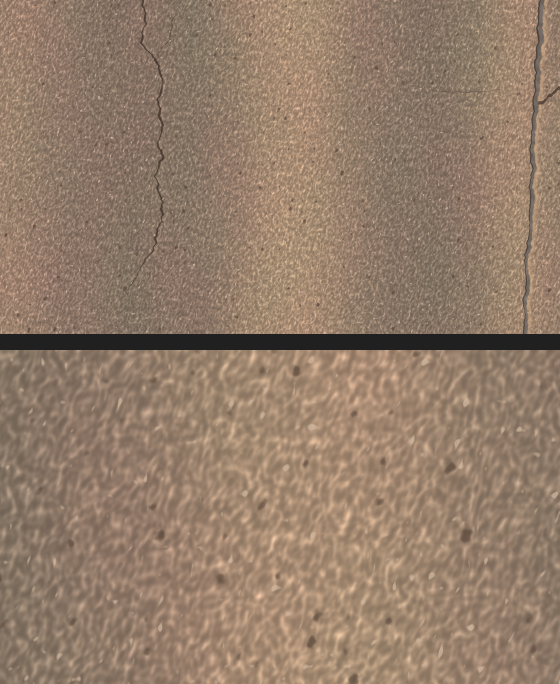
Top, the full canvas; bottom, a detail of the centre.
Write a WebGL 1 fragment shader that draws this texture.

```glsl
precision highp float;
// Weathered concrete: soft vertical bands of warm and grey stain under a coat
// of short slanted grains made from stretched gradient noise, with pale flecks,
// small pits, a wandering dark crack and an open joint along the right side.
uniform vec2 u_resolution;

const vec3 SHADE_COLOR = vec3(0.522, 0.450, 0.393);
const vec3 LIT_COLOR = vec3(0.672, 0.560, 0.460);
const vec3 PINK_TINT = vec3(0.012, -0.003, 0.003);
const vec3 FLECK_COLOR = vec3(0.84, 0.74, 0.64);
const vec3 PIT_COLOR = vec3(0.35, 0.28, 0.23);
const vec3 CRACK_COLOR = vec3(0.25, 0.20, 0.17);
const vec3 JOINT_COLOR = vec3(0.45, 0.415, 0.39);
const vec3 LIP_COLOR = vec3(0.79, 0.65, 0.51);
const vec2 GRAIN_SCALE = vec2(122.0, 72.0);  // cells per canvas height
const float GRAIN_LEAN = 0.24;               // sideways shift per unit height
const float GRAIN_CONTRAST = 0.33;
const float GRAIN_SKEW = 0.55;               // favours bright grains over dark
const float PIT_SCALE = 26.0;
const float PIT_SHARE = 0.32;
const float CRACK_WIDTH = 0.0036;
const float JOINT_WIDTH = 0.0072;

vec2 hash2(vec2 p) {
  vec3 q = fract(vec3(p.xyx) * vec3(0.1031, 0.1030, 0.0973));
  q += dot(q, q.yzx + 33.33);
  return fract((q.xx + q.yz) * q.zy);
}

float cornerValue(vec2 cell, vec2 offset) {
  float angle = 6.2832 * hash2(cell).x;
  return dot(vec2(cos(angle), sin(angle)), offset);
}

float gradientNoise(vec2 p) {
  vec2 i = floor(p), f = fract(p);
  vec2 w = f * f * f * (f * (f * 6.0 - 15.0) + 10.0);
  vec2 e = vec2(1.0, 0.0);
  float low = mix(cornerValue(i, f), cornerValue(i + e.xy, f - e.xy), w.x);
  float high = mix(cornerValue(i + e.yx, f - e.yx), cornerValue(i + e.xx, f - e.xx), w.x);
  return mix(low, high, w.y);
}

float bump(float x, float center, float width) {
  float t = (x - center) / width;
  return exp(-t * t);
}

// Coverage of a region whose signed distance d is negative inside
float coverage(float d) {
  float soft = 0.8 / u_resolution.y;
  return 1.0 - smoothstep(-soft, soft, d);
}

float wander(float t, float seed) {
  return 0.020 * gradientNoise(vec2(t * 11.0, seed))
       + 0.012 * gradientNoise(vec2(t * 34.0, seed + 7.3))
       + 0.005 * gradientNoise(vec2(t * 90.0, seed + 15.7));
}

vec3 stainedBase(vec2 p) {
  float x = p.x + 0.05 * gradientNoise(p * vec2(2.0, 1.2) + 4.2);
  float lit = 0.60 * bump(x, 0.0, 0.20) + bump(x, 0.87, 0.21) + 0.80 * bump(x, 1.56, 0.15);
  lit += 0.14 * gradientNoise(p * vec2(9.0, 2.5)) + 0.10 * gradientNoise(p * 17.0);
  float pink = 2.0 * gradientNoise(p * vec2(6.0, 3.0) + 31.0) + 0.6 * bump(p.x, 0.12, 0.2);
  return mix(SHADE_COLOR, LIT_COLOR, lit) + PINK_TINT * pink;
}

vec3 addGrain(vec3 color, vec2 p) {
  vec2 q = vec2(p.x - GRAIN_LEAN * p.y, p.y);
  q += 0.005 * vec2(gradientNoise(p * 31.0), gradientNoise(p * 31.0 + 17.0));
  float coarse = gradientNoise(q * GRAIN_SCALE);
  float fine = gradientNoise(q * GRAIN_SCALE * vec2(1.5, 1.8) + 53.0);
  float clumps = gradientNoise(p * 45.0 + 12.0);
  float grain = 0.85 * coarse + 0.75 * fine + 0.22 * clumps;
  grain += GRAIN_SKEW * (grain * grain - 0.09);
  color *= 1.0 + GRAIN_CONTRAST * grain;
  float fleck = gradientNoise(q * GRAIN_SCALE * vec2(0.95, 1.05) + 91.0);
  return mix(color, FLECK_COLOR, 0.70 * smoothstep(0.38, 0.56, fleck));
}

float pitMask(vec2 p) {
  vec2 cell = floor(p * PIT_SCALE);
  vec2 place = 0.2 + 0.6 * hash2(cell + 5.0);
  vec2 traits = hash2(cell + 71.0);
  vec2 d = (p * PIT_SCALE - cell - place) / PIT_SCALE;
  d.x -= GRAIN_LEAN * d.y;
  float radius = mix(0.0012, 0.0048, traits.y * traits.y * traits.y);
  float shape = length(d * vec2(1.0, 0.8)) + 0.004 * gradientNoise(p * 150.0);
  float body = 1.0 - smoothstep(-0.0025, 0.0025, shape - radius);
  return step(traits.x, PIT_SHARE) * body * mix(0.45, 0.75, traits.y);
}

vec3 addCrack(vec3 color, vec2 p) {
  float path = 0.475 - 0.045 * smoothstep(0.80, 0.88, p.y)
             - 0.095 * (1.0 - smoothstep(0.13, 0.28, p.y)) + wander(p.y, 2.4);
  float width = CRACK_WIDTH * (0.75 + 0.9 * gradientNoise(vec2(p.y * 30.0, 8.6)));
  width *= mix(0.45, 1.0, smoothstep(0.15, 0.36, p.y));
  float extent = smoothstep(0.11, 0.16, p.y);
  float d = p.x - path;
  color *= 1.0 + 0.06 * extent * bump(d, 0.008, 0.005);
  color = mix(color, CRACK_COLOR, 0.82 * extent * coverage(abs(d) - width));
  // Thin upper fork and a faint crosswise hairline
  float fork = abs(p.x - 0.475 - 0.40 * (p.y - 0.82) - wander(p.y, 19.1));
  float forkExtent = smoothstep(0.80, 0.84, p.y) * (1.0 - smoothstep(0.92, 0.99, p.y));
  color = mix(color, CRACK_COLOR, 0.50 * forkExtent * coverage(fork - 0.0018));
  float hair = abs(p.y - 0.725 - 0.5 * wander(p.x, 27.5));
  float hairExtent = smoothstep(1.28, 1.34, p.x) * (1.0 - smoothstep(1.46, 1.54, p.x));
  return mix(color, CRACK_COLOR, 0.35 * hairExtent * coverage(hair - 0.0012));
}

vec3 addJoint(vec3 color, vec2 p) {
  float d = p.x - 1.570 - 0.050 * p.y - 0.6 * wander(p.y, 41.2);
  float width = JOINT_WIDTH * (0.70 + 0.45 * p.y + 0.6 * gradientNoise(vec2(p.y * 18.0, 3.7)));
  float lip = bump(d, width + 0.005, 0.006) * (0.55 + 0.9 * gradientNoise(p * vec2(20.0, 35.0)));
  color = mix(color, LIP_COLOR, clamp(lip, 0.0, 1.0));
  // Broken edge of the right slab
  float chip = abs(p.y - 0.70 - 0.75 * (p.x - 1.62) - 1.5 * wander(p.x, 63.8));
  color = mix(color, CRACK_COLOR, 0.75 * step(0.0, d) * coverage(chip - 0.005));
  vec3 filling = JOINT_COLOR * (1.0 + 0.2 * gradientNoise(p * 60.0));
  filling = mix(CRACK_COLOR, filling, smoothstep(-width, -0.2 * width, d));
  return mix(color, filling, coverage(abs(d) - width));
}

void main() {
  vec2 p = gl_FragCoord.xy / u_resolution.y;
  vec3 color = addGrain(stainedBase(p), p);
  color = mix(color, PIT_COLOR, pitMask(p));
  color = addJoint(addCrack(color, p), p);
  gl_FragColor = vec4(clamp(color, 0.0, 1.0), 1.0);
}
```
